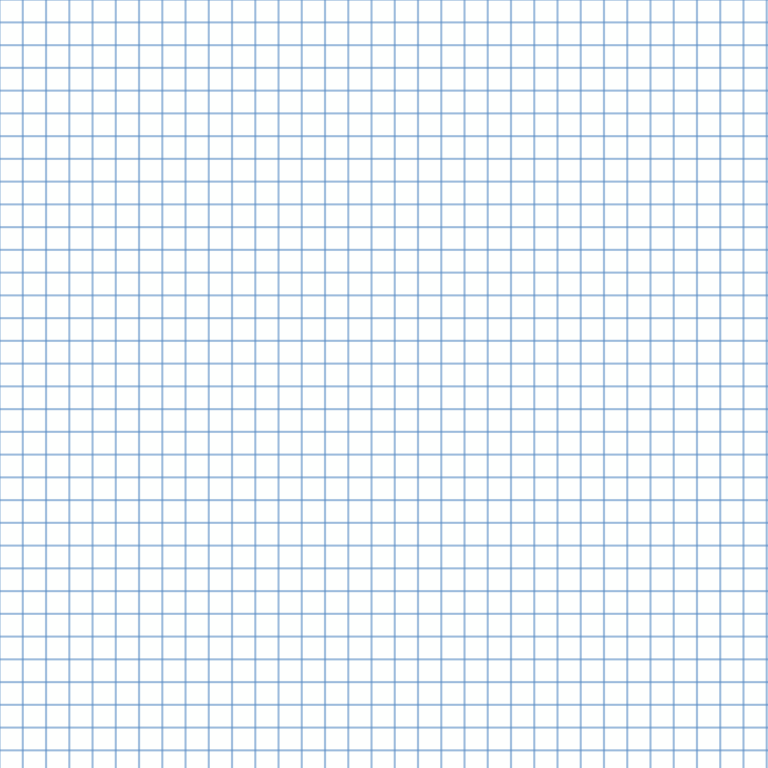
Reproduce this pattern procedurally as a Shadertoy shader.

```glsl
const vec2 CELL_SIZE = vec2(0.03027, 0.02962);
const vec2 FIRST_LINE = vec2(0.0297, 0.0230);
const float LINE_WIDTH = 0.0016;
const float EDGE_SOFTNESS = 0.0027;
const vec3 PAPER_COLOR = vec3(0.995, 1.0, 0.995);
const vec3 INK_COLOR = vec3(0.35, 0.55, 0.77);

// Distance to the nearest vertical (x) and horizontal (y) rule
vec2 ruleDistance(vec2 uv) {
    vec2 cell = (uv - FIRST_LINE) / CELL_SIZE;
    return abs(fract(cell + 0.5) - 0.5) * CELL_SIZE;
}

// Box-filtered coverage, which keeps the line weight at any resolution
vec2 ruleCoverage(vec2 dist, vec2 pixelSize) {
    vec2 filterWidth = max(pixelSize, vec2(EDGE_SOFTNESS));
    vec2 peak = min(vec2(1.0), LINE_WIDTH / filterWidth);
    return clamp((0.5 * (LINE_WIDTH + filterWidth) - dist) / filterWidth, vec2(0.0), peak);
}

void mainImage(out vec4 fragColor, in vec2 fragCoord) {
    vec2 uv = fragCoord / iResolution.xy;
    vec2 coverage = ruleCoverage(ruleDistance(uv), 1.0 / iResolution.xy);

    // Crossings darken as two translucent strokes overlap
    float ink = 1.0 - (1.0 - coverage.x) * (1.0 - coverage.y);
    fragColor = vec4(mix(PAPER_COLOR, INK_COLOR, ink), 1.0);
}
```
